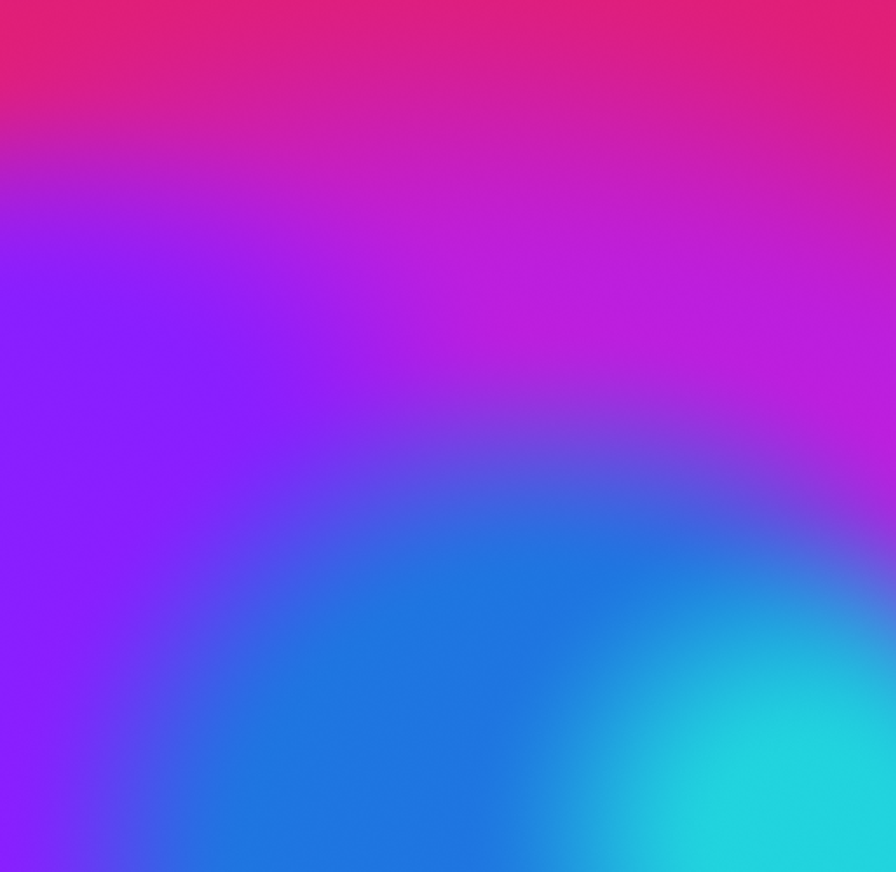
Write a Shadertoy shader that draws this background.

```glsl
// A soft mesh gradient: pink fades down to magenta, a violet glow fills the
// left side, and a wide blue dome holds a cyan glow in the lower right corner.
// Each layer is a smoothstep mask of a distance, mixed over the one below.

// Colours
const vec3 PINK    = vec3(0.88, 0.12, 0.47);
const vec3 MAGENTA = vec3(0.74, 0.12, 0.87);
const vec3 VIOLET  = vec3(0.54, 0.12, 1.00);
const vec3 BLUE    = vec3(0.12, 0.46, 0.88);
const vec3 CYAN    = vec3(0.13, 0.83, 0.87);

// Places, in units of the canvas height, and inner and outer radii
const vec2 VIOLET_CENTER = vec2(0.0, 0.437);
const vec2 VIOLET_RADII  = vec2(0.288, 0.670);
const float VIOLET_SQUASH = 1.4;
const vec2 BLUE_CENTER = vec2(0.643, -0.025);
const vec2 BLUE_RADII  = vec2(0.362, 0.657);
const vec2 CYAN_CENTER = vec2(0.925, 0.035);
const vec2 CYAN_RADII  = vec2(0.094, 0.400);

// Pink band: bottom and top of its fade, and how far it sags at the sides
const vec2 PINK_FADE = vec2(0.665, 1.067);
const float PINK_MIDDLE = 0.51;
const float PINK_SAG = 0.087;

// Faint grain that hides banding
const float GRAIN_CELLS = 500.0;
const float GRAIN_AMOUNT = 0.006;

float hash(vec2 cell) {
    return fract(sin(dot(cell, vec2(12.9898, 78.233))) * 43758.5453);
}

// 1 inside the inner radius, falling smoothly to 0 at the outer one
float glow(float dist, vec2 radii) {
    return 1.0 - smoothstep(radii.x, radii.y, dist);
}

void mainImage(out vec4 fragColor, in vec2 fragCoord) {
    vec2 p = fragCoord / iResolution.y;

    // Magenta ground with the sagging pink band on top
    float side = (p.x - PINK_MIDDLE) / PINK_MIDDLE;
    float bandHeight = p.y + PINK_SAG * side * side;
    vec3 color = mix(MAGENTA, PINK, smoothstep(PINK_FADE.x, PINK_FADE.y, bandHeight));

    // Violet glow, stretched down to the lower edge
    vec2 toViolet = p - VIOLET_CENTER;
    toViolet.y = max(toViolet.y, 0.0) * VIOLET_SQUASH;
    color = mix(color, VIOLET, glow(length(toViolet), VIOLET_RADII));

    // Blue dome, then the cyan glow within it
    color = mix(color, BLUE, glow(distance(p, BLUE_CENTER), BLUE_RADII));
    color = mix(color, CYAN, glow(distance(p, CYAN_CENTER), CYAN_RADII));

    color += GRAIN_AMOUNT * (hash(floor(p * GRAIN_CELLS)) - 0.5);
    fragColor = vec4(color, 1.0);
}
```
